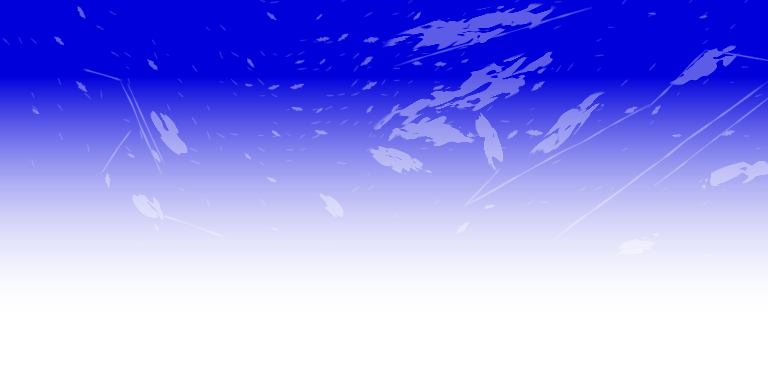
Reproduce this background procedurally as a Shadertoy shader.

```glsl
#define DEEP_BLUE vec3(0.0, 0.0, 0.86)
#define PAPER vec3(1.0)
#define FADE_TOP 0.80
#define FADE_BOTTOM 0.16
#define GLINT_ALPHA 0.36
#define PATCH_WIDTH 0.065
#define CREASE_WIDTH 0.0017
#define FLAKE_CELL 0.062
#define SCRATCH_CELL 0.035

float hash(vec2 p) {
    vec3 q = fract(p.xyx * 0.1031);
    q += dot(q, q.yzx + 33.33);
    return fract((q.x + q.y) * q.z);
}

float noise(vec2 p) {
    vec2 i = floor(p), f = fract(p);
    f = f * f * (3.0 - 2.0 * f);
    return mix(mix(hash(i), hash(i + vec2(1, 0)), f.x),
               mix(hash(i + vec2(0, 1)), hash(i + vec2(1, 1)), f.x), f.y);
}

// x runs 0..1 along the segment, y is the signed offset, z its length
vec3 alongSegment(vec2 p, vec2 a, vec2 b) {
    float len = length(b - a);
    vec2 dir = (b - a) / len;
    vec2 d = p - a;
    return vec3(dot(d, dir) / len, dir.x * d.y - dir.y * d.x, len);
}

// Crumpled reflection: an ellipse broken up by stretched, warped noise
float foilPatch(vec2 p, vec4 seg, float seed, float px) {
    vec3 s = alongSegment(p, seg.xy, seg.zw);
    float width = PATCH_WIDTH * sqrt(s.z);
    float u = 2.0 * s.x - 1.0, v = s.y / width;
    vec2 q = vec2(s.x * s.z * 24.0, s.y * 65.0) + seed * 17.0;
    q += 1.6 * noise(q * 0.7 + 5.0);
    float grain = 0.65 * noise(q) + 0.35 * noise(q * 2.3);
    float field = 0.9 * (1.0 - u * u - v * v) + 3.2 * (grain - 0.58);
    float inside = smoothstep(1.3, 1.0, u * u + v * v);
    float soft = px * 45.0;
    return inside * smoothstep(-soft, soft, field);
}

// Thin line whose thickness wavers and tapers at both ends
float crease(vec2 p, vec4 seg, float seed, float px) {
    vec3 s = alongSegment(p, seg.xy, seg.zw);
    float u = clamp(s.x, 0.0, 1.0);
    float bend = 0.004 * (noise(vec2(u * s.z * 14.0, seed)) - 0.5);
    float d = length(vec2((s.x - u) * s.z, s.y + bend));
    float waver = noise(vec2(u * s.z * 35.0, seed + 9.0));
    float width = CREASE_WIDTH * (0.3 + 1.4 * waver);
    float taper = smoothstep(0.0, 0.1, u) * smoothstep(1.0, 0.9, u);
    return smoothstep(px, -px, d - width) * mix(0.4, 1.0, taper);
}

// Local density of loose glints, thick around the upper centre
float glintDensity(vec2 c) {
    float band = smoothstep(0.3, 0.65, c.y);
    float cluster = exp(-dot((c - vec2(0.92, 0.76)) * vec2(3.2, 6.0),
                             (c - vec2(0.92, 0.76)) * vec2(3.2, 6.0)));
    return band * (0.13 + 0.5 * cluster);
}

// One small blade per grid cell, leaning left or right with x
float scatter(vec2 p, float cell, float thin, float seed, float px) {
    vec2 id = floor(p / cell), key = id + seed;
    vec2 center = (id + 0.5) * cell;
    float present = step(hash(key), glintDensity(center));
    vec2 d = p - center - cell * 0.2 * (vec2(hash(key + 3.1), hash(key + 7.7)) - 0.5);
    float lean = mix(-0.9, 0.4, smoothstep(0.5, 0.9, p.x));
    float angle = lean + 1.1 * (hash(key + 11.3) - 0.5);
    d = mat2(cos(angle), -sin(angle), sin(angle), cos(angle)) * d;
    float halfLen = cell * mix(0.15, 0.38, hash(key + 19.0));
    float u = d.x / halfLen;
    float width = thin * halfLen * (1.0 - u * u) * (0.5 + noise(d * 220.0 + key));
    return present * smoothstep(px, -px, abs(d.y) - width) * step(abs(u), 1.0);
}

void mainImage(out vec4 fragColor, in vec2 fragCoord) {
    vec2 p = fragCoord / iResolution.y;
    p.x *= 2.0 * iResolution.y / iResolution.x;
    float px = 1.0 / iResolution.y;

    // Blue sky easing into white
    float fade = clamp((FADE_TOP - p.y) / (FADE_TOP - FADE_BOTTOM), 0.0, 1.0);
    vec3 color = mix(DEEP_BLUE, PAPER, 1.0 - (1.0 - fade) * (1.0 - fade));

    // Broad reflections, as start and end of each long axis
    vec4 patches[12] = vec4[12](
        vec4(1.02, 0.88, 1.43, 0.97), vec4(0.99, 0.66, 1.47, 0.86),
        vec4(1.39, 0.60, 1.57, 0.75), vec4(0.97, 0.61, 1.12, 0.54),
        vec4(1.04, 0.66, 1.23, 0.64), vec4(1.25, 0.70, 1.30, 0.56),
        vec4(1.75, 0.79, 1.92, 0.87), vec4(1.83, 0.52, 2.03, 0.57),
        vec4(1.60, 0.35, 1.72, 0.38), vec4(0.35, 0.49, 0.42, 0.43),
        vec4(0.40, 0.71, 0.48, 0.60), vec4(0.83, 0.49, 0.89, 0.44));

    // Long folds
    vec4 folds[12] = vec4[12](
        vec4(0.315, 0.79, 0.42, 0.55), vec4(0.335, 0.78, 0.43, 0.57),
        vec4(0.22, 0.82, 0.315, 0.79), vec4(0.265, 0.55, 0.34, 0.66),
        vec4(1.21, 0.463, 1.69, 0.727), vec4(1.445, 0.38, 2.0, 0.79),
        vec4(1.706, 0.518, 2.02, 0.76), vec4(1.69, 0.72, 1.836, 0.87),
        vec4(1.836, 0.87, 2.02, 0.84), vec4(1.30, 0.56, 1.21, 0.463),
        vec4(0.42, 0.44, 0.585, 0.383), vec4(1.03, 0.83, 1.54, 0.98));

    float glint = 0.0;
    for (int i = 0; i < 12; i++) {
        float seed = float(i) + 1.0;
        glint = max(glint, foilPatch(p, patches[i], seed, px));
        glint = max(glint, crease(p, folds[i], seed, px));
    }

    // Loose flakes and fine scratches
    glint = max(glint, scatter(p, FLAKE_CELL, 0.28, 41.0, px));
    glint = max(glint, 0.7 * scatter(p, SCRATCH_CELL, 0.13, 87.0, px));

    fragColor = vec4(mix(color, PAPER, GLINT_ALPHA * glint), 1.0);
}
```
